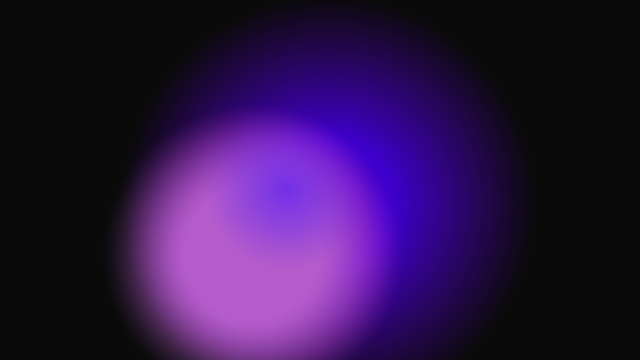
Reproduce this background procedurally as a Shadertoy shader.

```glsl
// Linear falloff: 1 inside the core radius, 0 beyond the outer radius
float glow(vec2 p, vec2 center, float core, float outer) {
    return clamp((outer - length(p - center)) / (outer - core), 0.0, 1.0);
}

void mainImage(out vec4 fragColor, in vec2 fragCoord) {
    vec2 p = (fragCoord - 0.5 * iResolution.xy) / iResolution.y;
    vec3 color = vec3(0.038, 0.038, 0.042);

    // Large indigo disc with a faint plum rim
    float indigo = glow(p, vec2(0.025, -0.065), 0.18, 0.575);
    vec3 indigoColor = mix(vec3(0.34, 0.0, 0.74), vec3(0.24, 0.0, 0.80), indigo);
    color = mix(color, indigoColor, indigo);

    // Violet fringe where the pink disc meets the indigo one
    vec2 pinkCenter = vec2(-0.19, -0.206);
    float fringe = 1.0 - smoothstep(0.31, 0.44, length(p - pinkCenter));
    color.r += 0.14 * fringe * indigo;

    // Pink disc with a flat core
    float pink = glow(p, pinkCenter, 0.185, 0.415);
    pink = mix(pink, smoothstep(0.0, 1.0, pink), 0.5);
    color = mix(color, vec3(0.71, 0.36, 0.80), pink);

    // Blue spot that bites a crescent out of the pink core
    float spot = glow(p, vec2(-0.09, -0.02), 0.0, 0.23);
    color = mix(color, vec3(0.44, 0.18, 0.91), spot * sqrt(pink));

    fragColor = vec4(color, 1.0);
}
```
